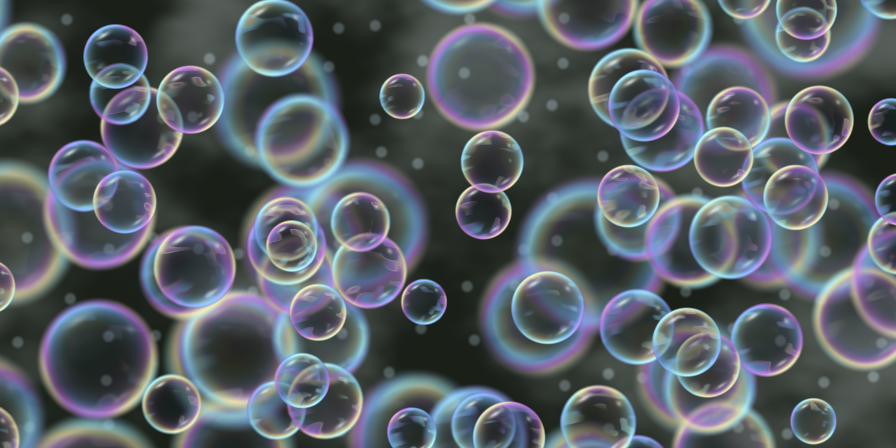
Write a Shadertoy shader that draws this pattern.

```glsl
// Iridescent soap bubbles floating before a dark, defocused garden.
// Jittered grids scatter bubbles in depth layers, from blurred to crisp;
// each bubble is a disc with a thin-film rim, inner streaks and glints.

const vec3 CYAN = vec3(0.58, 0.86, 0.90);
const vec3 GOLD = vec3(0.86, 0.81, 0.59);
const vec3 VIOLET = vec3(0.68, 0.41, 0.83);
const vec3 BLUE = vec3(0.43, 0.64, 0.92);
const vec3 SHADE = vec3(0.10, 0.125, 0.095);
const vec3 FOLIAGE = vec3(0.34, 0.37, 0.35);
const vec2 LIGHT_DIR = vec2(-0.51, 0.86);

vec3 hash3(vec2 p) {
    vec3 q = fract(vec3(p.xyx) * vec3(0.1031, 0.1030, 0.0973));
    q += dot(q, q.yxz + 33.33);
    return fract((q.xxy + q.yzz) * q.zyx);
}

float valueNoise(vec2 p) {
    vec2 i = floor(p), f = fract(p);
    f = f * f * (3.0 - 2.0 * f);
    float low = mix(hash3(i).x, hash3(i + vec2(1, 0)).x, f.x);
    float high = mix(hash3(i + vec2(0, 1)).x, hash3(i + vec2(1, 1)).x, f.x);
    return mix(low, high, f.y);
}

float fbm(vec2 p) {
    float sum = 0.0, gain = 0.55;
    for (int i = 0; i < 4; i++) {
        sum += gain * valueNoise(p);
        p = mat2(1.6, 1.2, -1.2, 1.6) * p + 7.3;
        gain *= 0.48;
    }
    return sum;
}

// Cyclic interference colours of a thin film
vec3 filmColor(float phase) {
    float t = fract(phase) * 4.0;
    vec3 c = mix(CYAN, GOLD, smoothstep(0.0, 1.0, t));
    c = mix(c, VIOLET, smoothstep(1.0, 2.0, t));
    c = mix(c, BLUE, smoothstep(2.0, 3.0, t));
    return mix(c, CYAN, smoothstep(3.0, 4.0, t));
}

// Soft spot stretched along the tangent of the bubble wall
float glint(vec2 n, vec2 center, vec2 size) {
    vec2 q = n - center;
    vec2 axis = normalize(center);
    vec2 local = vec2(dot(q, axis), dot(q, vec2(-axis.y, axis.x))) / size;
    return exp(-dot(local, local));
}

vec3 drawBubble(vec3 col, vec2 q, float r, float blur, float opacity, vec3 rnd) {
    float d = length(q), inside = r - d;
    if (inside < -blur) return col;
    vec2 n = q / r;
    float x = d / r;
    float sharp = 1.0 - smoothstep(0.004, 0.014, blur);
    float disc = smoothstep(-blur, blur, inside);
    float depth = max(inside - blur, 0.0);
    float swirl = rnd.x + 0.16 * sin(2.6 * n.x + 6.3 * rnd.y) + 0.16 * sin(2.9 * n.y + 6.3 * rnd.z);
    float facing = abs(dot(n, LIGHT_DIR)) / max(x, 0.05);

    // Dim body with a faint veil, tinted towards the wall
    col *= 1.0 - disc * mix(0.08, 0.30, sharp);
    float veil = disc * (0.07 + 0.36 * pow(x, 4.0)) * opacity;
    col = mix(col, filmColor(swirl + 0.45 - 0.3 * x), min(veil, 1.0));

    // Wavy reflected streaks
    float ripple = valueNoise(n * vec2(3.0, 5.5) + rnd.xy * 40.0 + 1.5 * x);
    float streak = smoothstep(0.56, 0.80, ripple) * smoothstep(0.30, 0.70, x) * disc;
    col = mix(col, filmColor(swirl + ripple * 1.4), streak * mix(0.16, 0.50, sharp) * opacity);

    // Bright rim
    float rim = disc * exp(-depth / (0.075 * r + 0.7 * blur));
    col = mix(col, filmColor(swirl + 1.6 * (1.0 - x)), rim * opacity * (0.70 + 0.30 * facing));
    float line = disc * exp(-pow((inside - 0.045 * r) / (0.035 * r + blur), 2.0));
    col += vec3(0.16, 0.17, 0.17) * line * facing * opacity;

    // Window reflections facing and opposing the light
    float shine = glint(n, LIGHT_DIR * 0.76, vec2(0.06, 0.20));
    shine += 0.7 * glint(n, vec2(0.42, -0.64), vec2(0.05, 0.17));
    shine += 0.6 * glint(n, vec2(0.55, 0.52), vec2(0.06, 0.08));
    return mix(col, vec3(0.93, 0.97, 0.94), min(shine, 1.0) * disc * mix(0.15, 0.75, sharp));
}

// One depth layer; density noise gathers the bubbles into clusters
vec3 bubbleLayer(vec3 col, vec2 uv, float cell, vec2 radii, float blur, float density, float opacity, float seed) {
    vec2 home = floor(uv / cell);
    for (int j = -1; j <= 1; j++) {
        for (int i = -1; i <= 1; i++) {
            vec2 id = home + vec2(i, j);
            vec3 place = hash3(id + seed);
            vec3 look = hash3(id + seed + 57.0);
            float cluster = valueNoise(id * cell * 2.6 + 11.0);
            if (look.y > density + 0.9 * (cluster - 0.5)) continue;
            float r = mix(radii.x, radii.y, place.z);
            col = drawBubble(col, uv - (id + place.xy) * cell, r, blur, opacity, look);
        }
    }
    return col;
}

// Defocused foliage with faint specks of light
vec3 garden(vec2 uv) {
    float leaves = fbm(uv * vec2(4.0, 5.5) + 3.0) + 0.12 * (uv.y - 0.5);
    vec3 col = mix(SHADE, FOLIAGE, smoothstep(0.28, 0.85, leaves));
    vec2 grid = uv / 0.10;
    vec3 rnd = hash3(floor(grid) + 91.0);
    float d = length(fract(grid) - 0.3 - 0.4 * rnd.xy);
    float speck = 1.0 - smoothstep(0.07, 0.17, d);
    return col + vec3(0.17, 0.19, 0.21) * speck * step(0.62, rnd.z);
}

void mainImage(out vec4 fragColor, in vec2 fragCoord) {
    vec2 uv = fragCoord / iResolution.y;
    float crisp = max(0.0025, 0.8 / iResolution.y);
    vec3 col = garden(uv);
    col = bubbleLayer(col, uv, 0.36, vec2(0.11, 0.17), 0.022, 0.68, 0.62, 13.0);
    col = bubbleLayer(col, uv, 0.30, vec2(0.08, 0.13), 0.011, 0.58, 0.78, 38.0);
    col = bubbleLayer(col, uv, 0.24, vec2(0.06, 0.095), crisp * 1.6, 0.56, 0.90, 71.0);
    col = bubbleLayer(col, uv, 0.21, vec2(0.048, 0.082), crisp, 0.50, 0.95, 126.0);
    fragColor = vec4(clamp(col, 0.0, 1.0), 1.0);
}
```
